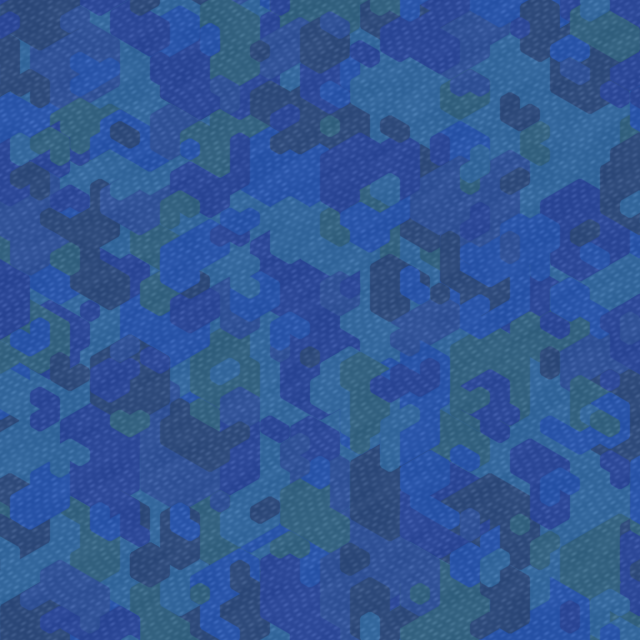
A WebGL 2 fragment shader for this pattern:

```glsl
#version 300 es
precision highp float;
precision highp int;
// Blue isometric camouflage: hexagonal patches and hooks on a triangular lattice, under a fine twill weave.

uniform vec2 u_resolution;
out vec4 outColor;

const float UNITS = 64.0;          // lattice columns across the canvas
const float LATTICE_EDGE = 1.1547; // triangle side when columns are one unit apart
const float CORNER_CUT = 0.08;     // rounding of hexagon corners
const float SOFTNESS = 0.09;       // half width of a patch edge
const vec2 DASH_SIZE = vec2(1.0, 0.5);
const float DASH_CONTRAST = 0.085;
const vec2 SMUDGE_SIZE = vec2(2.6, 0.8);
const float SMUDGE_CONTRAST = 0.03;
const vec2 TWILL = vec2(0.866, 0.5);
const float SIXTH_TURN = 1.047198;

const vec3 STEEL = vec3(0.21, 0.41, 0.62);
const vec3 INDIGO = vec3(0.18, 0.29, 0.60);
const vec3 COBALT = vec3(0.17, 0.34, 0.67);
const vec3 NAVY = vec3(0.19, 0.30, 0.49);
const vec3 TEAL = vec3(0.21, 0.39, 0.51);
const vec3 SLATE = vec3(0.20, 0.33, 0.60);

// Per layer: cell size, smallest radius, largest radius, longest arm
const int LAYERS = 5;
const vec4 LAYER[LAYERS] = vec4[](
    vec4(11.0, 2.0, 4.0, 2.0),
    vec4(11.0, 2.0, 4.0, 2.0),
    vec4(10.0, 1.0, 2.0, 3.0),
    vec4(10.0, 1.0, 2.0, 3.0),
    vec4(6.0, 1.0, 1.0, 1.0));
const int ARMS = 3;

// Integer hash, three values in [0, 1)
vec3 hash(vec3 p) {
    uvec3 v = uvec3(ivec3(p)) * 1664525u + 1013904223u;
    v.x += v.y * v.z; v.y += v.z * v.x; v.z += v.x * v.y;
    v ^= v >> 16u;
    v.x += v.y * v.z; v.y += v.z * v.x; v.z += v.x * v.y;
    return vec3(v >> 8u) * exp2(-24.0);
}

float noise(vec2 p) {
    vec2 c = floor(p), f = smoothstep(0.0, 1.0, p - c);
    vec2 e = vec2(0.0, 1.0);
    float low = mix(hash(vec3(c, 90)).x, hash(vec3(c + e.yx, 90)).x, f.x);
    float high = mix(hash(vec3(c + e.xy, 90)).x, hash(vec3(c + e.yy, 90)).x, f.x);
    return mix(low, high, f.y);
}

// Hexagon with vertical sides and slightly rounded corners
float hexagon(vec2 p, float radius) {
    p = abs(p);
    float flatSides = max(p.x, dot(p, vec2(0.5, 0.866))) - radius;
    return max(flatSides, length(p) - radius * LATTICE_EDGE + CORNER_CUT);
}

// Hexagon swept along a lattice direction
float bar(vec2 p, vec2 dir, float len, float radius) {
    return hexagon(p - dir * clamp(dot(p, dir), 0.0, len), radius);
}

// Curling chain of bars that starts on a lattice point
float patchDistance(vec2 p, vec2 cell, float id, vec4 layer) {
    vec3 place = hash(vec3(cell, id));
    float column = floor(layer.x * (cell.x + place.x));
    float row = floor(layer.x * (cell.y + place.y) / LATTICE_EDGE - 0.5 * column);
    vec2 joint = vec2(column, (row + 0.5 * column) * LATTICE_EDGE);
    float turn = place.z < 0.5 ? -1.0 : 1.0;
    float heading = floor(6.0 * fract(place.z * 17.0)) + 0.5;
    float d = 1e3;
    for (int k = 0; k < ARMS; k++) {
        vec3 h = hash(vec3(cell, id + 10.0 * float(k + 1)));
        float radius = floor(mix(layer.y, layer.z + 1.0, h.x));
        float len = floor(h.y * (layer.w + 1.0)) * LATTICE_EDGE;
        vec2 dir = vec2(cos(heading * SIXTH_TURN), sin(heading * SIXTH_TURN));
        d = min(d, bar(p - joint, dir, len, radius));
        joint += dir * len;
        heading += turn;
    }
    return d;
}

// Evenly spread colour choice keeps the shares steady
vec3 patchColor(vec2 cell, float id) {
    float t = fract(dot(cell, vec2(0.7549, 0.5698)) + id * 0.618 + 0.1 * hash(vec3(cell, id + 60.0)).x);
    return t < 0.10 ? STEEL : t < 0.335 ? INDIGO : t < 0.53 ? COBALT
         : t < 0.70 ? NAVY : t < 0.857 ? TEAL : SLATE;
}

// Broken diagonal threads plus faint streaks, around zero
float weave(vec2 p) {
    vec2 along = vec2(dot(p, TWILL), dot(p, vec2(-TWILL.y, TWILL.x)));
    vec2 q = along / DASH_SIZE;
    q.x += hash(vec3(floor(q.y), 3, 80)).x;
    vec2 bump = 0.5 - 0.5 * cos(6.28318 * fract(q));
    float dash = bump.x * bump.y * (0.4 + 0.6 * hash(vec3(floor(q), 81)).x) - 0.175;
    return DASH_CONTRAST * dash + SMUDGE_CONTRAST * (noise(along / SMUDGE_SIZE) - 0.5);
}

void main() {
    float scale = UNITS / min(u_resolution.x, u_resolution.y);
    vec2 p = gl_FragCoord.xy * scale;
    float soft = max(SOFTNESS, 0.6 * scale);
    vec3 color = STEEL;
    for (int i = 0; i < LAYERS; i++) {
        vec4 layer = LAYER[i];
        vec2 home = floor(p / layer.x);
        for (int n = 0; n < 9; n++) {
            vec2 cell = home + vec2(n % 3, n / 3) - 1.0;
            float d = patchDistance(p, cell, float(i), layer);
            color = mix(color, patchColor(cell, float(i)), smoothstep(soft, -soft, d));
        }
    }
    outColor = vec4(color + weave(p), 1.0);
}
```
